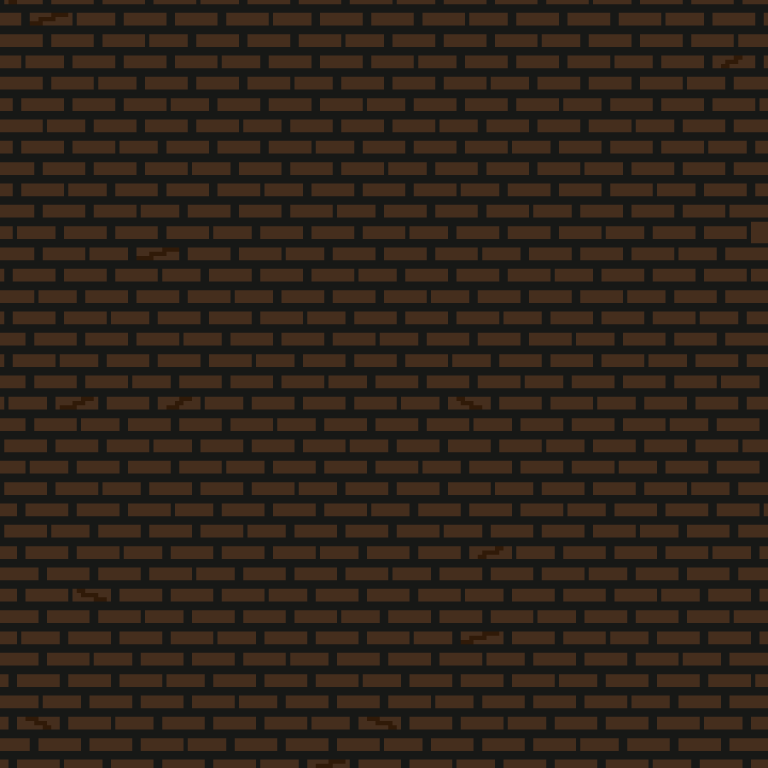
Write a Shadertoy shader that draws this texture.

```glsl
// Dark brown brick wall on a coarse square grid, with thick mortar joints.
// Each course repeats four bricks (the first one shorter) and is shifted by a
// fixed step; a few bricks, chosen by hash, carry a stepped crack.

const float GRID = 180.0;          // cells across the canvas
const float COURSE = 5.0;          // brick plus joint height, in cells
const float BRICK_HEIGHT = 3.0;
const float BRICK_LENGTH = 10.0;
const float BRICK_STEP = 12.0;     // brick plus joint length
const float PERIOD = 46.0;         // four steps less two trimmed cells
const float COURSE_SHIFT = 17.0;   // sideways shift per course
const float WEAR_LOW = 0.045;      // share of cracked bricks at the bottom
const float WEAR_HIGH = 0.010;     // and at the top
const float FALLING_CRACKS = 0.3;  // share of cracks that slope downwards
const vec2 PATCH_CORNER = vec2(176.0, 52.0); // solid patch at the right edge
const vec2 PATCH_SIZE = vec2(4.0, 5.0);
const int SAMPLES = 4;             // edge smoothing samples per axis

const vec3 BRICK = vec3(0.270, 0.180, 0.115);
const vec3 MORTAR = vec3(0.090, 0.094, 0.085);
const vec3 CRACK = vec3(0.190, 0.100, 0.030);

float hash(vec2 p) {
    return fract(sin(dot(p, vec2(127.1, 311.7))) * 43758.5453);
}

// Three overlapping horizontal runs that climb like stairs.
bool isCrack(vec2 cell, vec2 id) {
    vec3 runs = 2.0 + floor(3.0 * vec3(hash(id + 11.3), hash(id + 23.7), hash(id + 37.1)));
    float width = runs.x + runs.y + runs.z - 2.0;
    float start = floor(0.5 * (BRICK_LENGTH - width));
    float column = cell.x;
    if (hash(id + 51.9) < FALLING_CRACKS) column = BRICK_LENGTH - 1.0 - column;
    int level = int(BRICK_HEIGHT - 1.0 - cell.y);
    for (int i = 0; i < level; i++) start += runs[i] - 1.0;
    return column >= start && column < start + runs[level];
}

// Wall colour at p, in cells, with y running down from the top.
vec3 wall(vec2 p) {
    vec2 patchPos = p - PATCH_CORNER;
    if (all(greaterThanEqual(patchPos, vec2(0.0))) && all(lessThan(patchPos, PATCH_SIZE)))
        return BRICK;

    // Course, then brick within the repeating group
    float y = p.y + 2.0;
    float course = floor(y / COURSE);
    float x = p.x - 1.0 - COURSE_SHIFT * course;
    float group = floor(x / PERIOD);
    float along = x - group * PERIOD + 1.0;
    float brick = floor(along / BRICK_STEP);
    vec2 local = vec2(along - brick * BRICK_STEP, y - course * COURSE);
    if (local.x >= BRICK_LENGTH || local.y >= BRICK_HEIGHT) return MORTAR;

    // Wear, more frequent towards the bottom
    vec2 id = vec2(group * 4.0 + brick, course);
    float wear = mix(WEAR_HIGH, WEAR_LOW, smoothstep(0.3, 0.6, p.y / GRID));
    bool worn = hash(id) < wear;
    return worn && isCrack(floor(local), id) ? CRACK : BRICK;
}

void mainImage(out vec4 fragColor, in vec2 fragCoord) {
    vec3 sum = vec3(0.0);
    for (int j = 0; j < SAMPLES; j++) {
        for (int i = 0; i < SAMPLES; i++) {
            vec2 offset = (vec2(i, j) + 0.5) / float(SAMPLES) - 0.5;
            vec2 uv = (fragCoord + offset) / iResolution.xy;
            sum += wall(GRID * vec2(uv.x, 1.0 - uv.y));
        }
    }
    fragColor = vec4(sum / float(SAMPLES * SAMPLES), 1.0);
}
```
